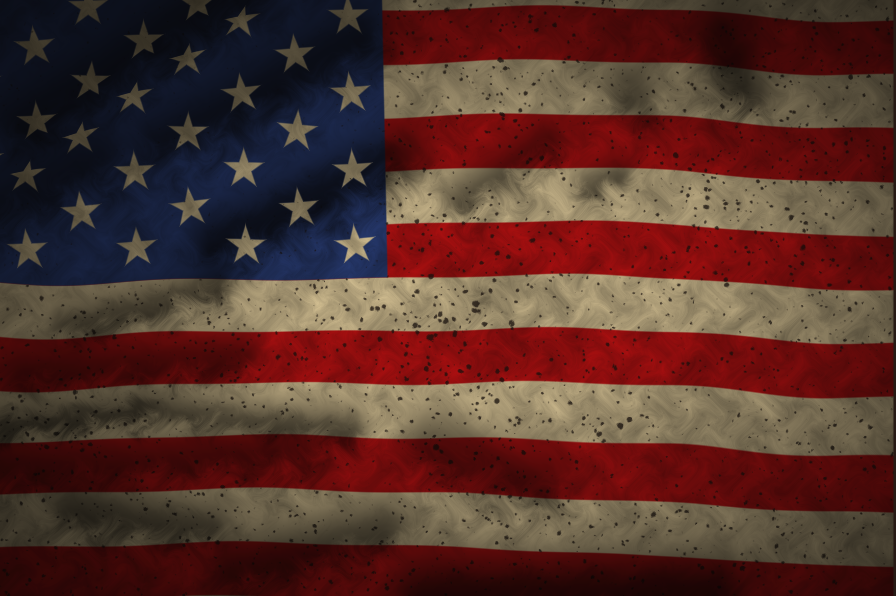
This texture is drawn by a Shadertoy shader. Its source:

```glsl
// Worn striped cloth with a star-studded blue corner, rippled and dimly lit.
// A wave offset bends the stripes, a folded lattice places the stars,
// and soft segments, layered sines and cellular specks add shadow and grime.

const float PI = 3.14159265;
const vec3 CREAM = vec3(0.65, 0.59, 0.45);
const vec3 RED = vec3(0.55, 0.04, 0.045);
const vec3 BLUE = vec3(0.105, 0.165, 0.33);
const vec3 SOOT = vec3(0.075, 0.05, 0.04);
const float PITCH = 0.09;          // stripe height
const float FIRST_EDGE = 0.0196;   // top of the first red stripe
const float CORNER_STRIPES = 5.0;  // blue corner ends at this edge
const vec2 STAR_STEP = vec2(0.0916, 0.1277);
const vec2 STAR_ORIGIN = vec2(0.596, 0.0294);
const vec2 CREASE_SHIFT = vec2(0.0235, 0.039);
const float STAR_RADIUS = 0.035;
const vec2 LIGHT_CENTER = vec2(0.80, 0.51);
const vec2 LIGHT_REACH = vec2(0.98, 0.64);

vec3 hash3(vec2 p) {
    vec3 q = fract(vec3(p.xyx) * vec3(0.1031, 0.1030, 0.0973));
    q += dot(q, q.yxz + 33.33);
    return fract((q.xxy + q.yzz) * q.zyx);
}

float bump(float x, float center, float width) {
    float t = (x - center) / width;
    return exp(-t * t);
}

// Warped, rotated sine octaves, roughly -1 to 1
float mottle(vec2 p) {
    float sum = 0.0, amp = 0.5;
    for (int i = 0; i < 5; i++) {
        p += 0.7 * sin(p.yx * 1.3 + float(i));
        sum += amp * sin(p.x) * sin(p.y + 1.0);
        p = mat2(1.5, 1.1, -1.1, 1.5) * p + 2.7;
        amp *= 0.62;
    }
    return sum;
}

// Cellular spots of uneven size
float specks(vec2 p, float scale, float amount) {
    p *= scale;
    float aa = scale / iResolution.y, ink = 0.0;
    vec2 cell = floor(p);
    for (int j = -1; j <= 1; j++)
    for (int i = -1; i <= 1; i++) {
        vec2 id = cell + vec2(i, j);
        vec3 h = hash3(id + 71.0);
        float r = 0.42 * amount * pow(h.z, 6.0);
        float d = length(p - id - h.xy);
        ink = max(ink, (1.0 - smoothstep(r - aa, r + aa, d)) * smoothstep(0.0, aa, r));
    }
    return ink;
}

// Soft mark along a segment
float fold(vec2 p, vec2 a, vec2 b, float width) {
    vec2 ab = b - a;
    float t = clamp(dot(p - a, ab) / dot(ab, ab), 0.0, 1.0);
    return bump(length(p - a - ab * t), 0.0, width);
}

float ripple(vec2 p) {
    float low = smoothstep(0.62, 0.85, p.y);
    return 0.016 * smoothstep(1.12, 1.4, p.x)
         + 0.014 * low * smoothstep(0.75, 1.15, p.x)
         - 0.009 * bump(p.x, 0.92, 0.22) * (1.0 - low)
         - 0.010 * bump(p.x, 0.42, 0.25) * smoothstep(0.4, 0.75, p.y)
         + 0.009 * bump(p.x, 0.08, 0.13) * (1.0 - low)
         + 0.0018 * sin(19.0 * p.x + 11.0 * p.y);
}

float starMask(vec2 p, float px) {
    // The diagonal crease pushes the upper left part of the lattice aside
    p -= CREASE_SHIFT * (1.0 - smoothstep(0.245, 0.33, p.y + 0.7 * p.x));
    p.x -= 0.03 * (p.y - 0.41);
    float col = round((STAR_ORIGIN.x - p.x) / STAR_STEP.x);
    float odd = mod(col, 2.0);
    float row = min(round((p.y - STAR_ORIGIN.y) / STAR_STEP.y - 0.5 * odd), 3.0 - odd);
    vec2 q = p - vec2(STAR_ORIGIN.x - col * STAR_STEP.x,
                      STAR_ORIGIN.y + (row + 0.5 * odd) * STAR_STEP.y);
    float sector = 2.0 * PI / 5.0;
    float a = atan(q.x, -q.y) + 0.2 * (hash3(vec2(col, row) + 9.0).x - 0.5);
    a = abs(mod(a + 0.5 * sector, sector) - 0.5 * sector);
    vec2 s = length(q) * vec2(cos(a), sin(a));
    float d = (s.x - STAR_RADIUS) * 0.309 + s.y * 0.951;
    return 1.0 - smoothstep(-px, px, d);
}

// Light left after all folds
float foldLight(vec2 p) {
    // Diagonal folds of the blue corner
    float l = 1.0 - 0.60 * fold(p, vec2(0.05, 0.21), vec2(0.40, -0.02), 0.06);
    l *= 1.0 - 0.60 * fold(p, vec2(0.27, 0.24), vec2(0.60, 0.06), 0.05);
    l *= 1.0 - 0.50 * fold(p, vec2(-0.05, 0.37), vec2(0.16, 0.27), 0.05);
    l *= 1.0 - 0.70 * fold(p, vec2(0.36, 0.41), vec2(0.66, 0.27), 0.05);
    // Long creases at the lower left
    l *= 1.0 - 0.50 * fold(p, vec2(0.12, 0.55), vec2(0.36, 0.48), 0.032);
    l *= 1.0 - 0.60 * fold(p, vec2(-0.05, 0.725), vec2(0.23, 0.69), 0.026);
    l *= 1.0 - 0.45 * fold(p, vec2(0.26, 0.69), vec2(0.58, 0.72), 0.028);
    l *= 1.0 - 0.45 * fold(p, vec2(0.05, 0.63), vec2(0.40, 0.60), 0.04);
    l *= 1.0 - 0.40 * fold(p, vec2(0.00, 0.79), vec2(0.50, 0.76), 0.04);
    l *= 1.0 - 0.50 * fold(p, vec2(0.12, 0.86), vec2(0.36, 0.885), 0.04);
    l *= 1.0 - 0.50 * fold(p, vec2(0.40, 0.96), vec2(0.64, 0.89), 0.045);
    l *= 1.0 - 0.65 * fold(p, vec2(0.72, 1.0), vec2(1.20, 0.99), 0.055);
    l *= 1.0 - 0.50 * fold(p, vec2(0.74, 0.75), vec2(0.90, 0.81), 0.06);
    // Dents on the right
    l *= 1.0 - 0.60 * fold(p, vec2(1.21, 0.06), vec2(1.24, 0.15), 0.045);
    l *= 1.0 - 0.40 * fold(p, vec2(1.05, 0.15), vec2(1.07, 0.17), 0.04);
    l *= 1.0 - 0.45 * fold(p, vec2(0.78, 0.33), vec2(0.92, 0.24), 0.035);
    l *= 1.0 - 0.40 * fold(p, vec2(0.99, 0.31), vec2(1.03, 0.29), 0.024);
    return l;
}

void mainImage(out vec4 fragColor, in vec2 fragCoord) {
    float px = 1.0 / iResolution.y;
    vec2 p = vec2(fragCoord.x, iResolution.y - fragCoord.y) * px;
    float cloud = mottle(p * 9.0), grain = mottle(p * 55.0 + 4.0);
    // Dyed cloth
    float w = ripple(p), v = (p.y - w - FIRST_EDGE) / PITCH, edge = px / PITCH;
    vec3 col = mix(CREAM, RED, smoothstep(-PI * edge, PI * edge, sin(PI * v)));
    float corner = (1.0 - smoothstep(-px, px, p.x - 0.641 - 0.02 * p.y))
                 * (1.0 - smoothstep(-edge, edge, v - CORNER_STRIPES));
    float star = corner * starMask(p - vec2(0.0, w), px);
    col = mix(mix(col, BLUE, corner), CREAM, star);
    // Stains and specks, densest in the middle
    float dirt = min(1.0, bump(length(p - vec2(0.80, 0.54)), 0.0, 0.13)
               + fold(p, vec2(0.97, 0.71), vec2(1.05, 0.71), 0.025));
    float amount = (0.5 + 0.6 * dirt + 0.3 * cloud) * (1.0 - 0.6 * corner);
    vec2 rough = p + 0.004 * vec2(grain, mottle(p * 60.0));
    float ink = max(specks(rough, 42.0, amount * 0.7), specks(rough, 100.0, amount * 1.2));
    col *= 1.0 + 0.13 * cloud + 0.20 * grain - 0.13 * dirt;
    col = mix(col, SOOT, 0.75 * ink);
    // Folds, falloff of light and dark right hem
    col *= mix(foldLight(p + 0.02 * vec2(cloud, grain)), 1.0, 0.6 * star);
    float reach = length((p - LIGHT_CENTER) / LIGHT_REACH);
    col *= mix(1.03, 0.22, smoothstep(0.12, 1.25, reach));
    col = mix(col, SOOT * 1.8, smoothstep(1.497, 1.501, p.x));
    fragColor = vec4(col + 0.016 * vec3(1.0, 0.8, 0.6), 1.0);
}
```
